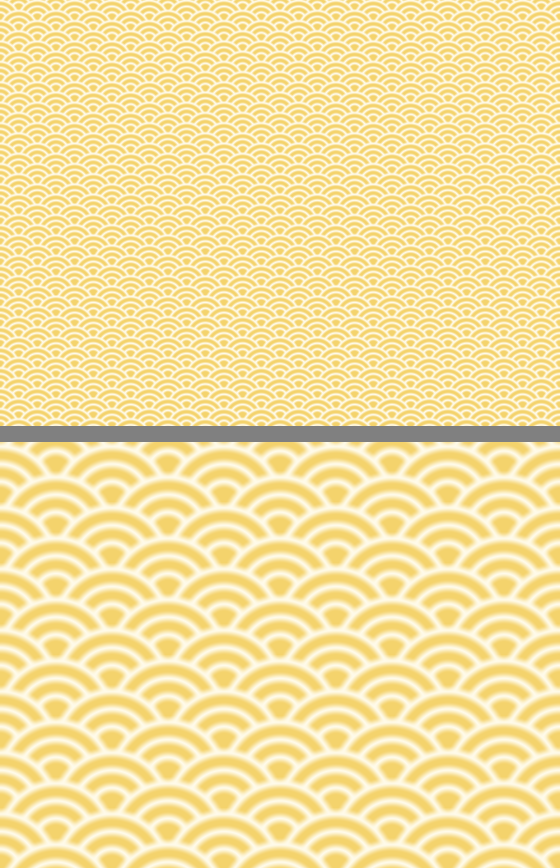
Top, the full canvas; bottom, a detail of the centre.
Give the GLSL for this pattern, as a Shadertoy shader.

```glsl
// Overlapping rows of concentric-arc waves (seigaiha), cream lines on warm yellow.

const float COLUMNS = 15.0;       // waves across the canvas width
const float ROW_STEP = 0.2734;    // row spacing, in wave widths
const float TOP_OFFSET = 0.234;   // depth of the first row of centres below the top edge
const float RADIUS = 0.52;        // outer radius of one wave
const float LINES = 3.0;          // cream arcs in each wave
const float LINE_PITCH = 0.157;   // distance between neighbouring arcs
const float LINE_WIDTH = 0.057;   // thickness of the cream arcs
const float SOFTNESS = 0.037;     // half-width of the soft edges

const vec3 YELLOW = vec3(0.958, 0.826, 0.425);
const vec3 CREAM = vec3(1.0, 0.988, 0.935);

// Soft step: 0 below zero, 1 above it.
float softStep(float signedDist, float blur) {
    return smoothstep(-blur, blur, signedDist);
}

// Offset from the nearest wave centre in a row; alternate rows shift by half a wave.
vec2 waveOffset(vec2 p, float row) {
    float shift = 0.5 * mod(row, 2.0);
    return vec2(fract(p.x + shift) - 0.5, p.y - row * ROW_STEP);
}

// Colour of the arcs at distance d from a wave centre; the core stays a solid disc.
vec3 waveColor(float d, float blur) {
    float depth = max(RADIUS - 0.5 * LINE_WIDTH - d, 0.0);
    float nearest = clamp(floor(depth / LINE_PITCH + 0.5), 0.0, LINES - 1.0);
    float lineDist = abs(depth - nearest * LINE_PITCH);
    return mix(YELLOW, CREAM, softStep(0.5 * LINE_WIDTH - lineDist, blur));
}

// Paints nearby rows from back to front, each lower row covering the one above.
vec3 wavePattern(vec2 p, float blur) {
    vec3 color = CREAM;
    float baseRow = floor(p.y / ROW_STEP);
    for (int i = -1; i <= 2; i++) {
        float d = length(waveOffset(p, baseRow + float(i)));
        float coverage = softStep(RADIUS - d, blur);
        color = mix(color, waveColor(d, blur), coverage);
    }
    return color;
}

void mainImage(out vec4 fragColor, in vec2 fragCoord) {
    // Wave-width units, with y running down from the top edge.
    float pixel = COLUMNS / iResolution.x;
    vec2 p = vec2(fragCoord.x, iResolution.y - fragCoord.y) * pixel;
    p.y -= TOP_OFFSET;
    float blur = max(SOFTNESS, 0.75 * pixel);
    fragColor = vec4(wavePattern(p, blur), 1.0);
}
```
